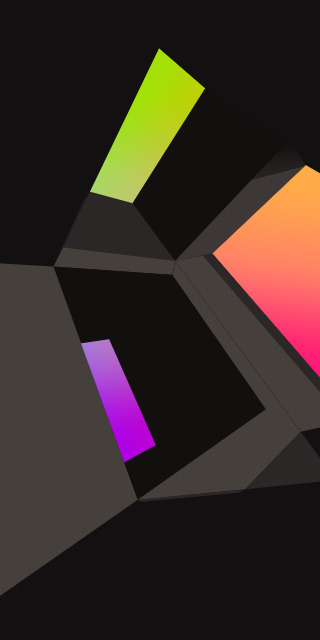
Reproduce this background procedurally as a WebGL 1 fragment shader.

```glsl
precision highp float;
// Dark angular architecture: flat grey facets around a black opening, with
// three glowing gradient windows. Each facet is a convex quad made from
// half-plane distances, painted back to front on a canvas 100 wide, 200 tall.
uniform vec2 u_resolution;

// Signed distance to the left of the line a -> b
float edge(vec2 p, vec2 a, vec2 b) {
  vec2 d = normalize(b - a);
  return dot(p - a, vec2(-d.y, d.x));
}

// Smooth coverage of a convex quad with clockwise corners
float quad(vec2 p, vec2 a, vec2 b, vec2 c, vec2 d) {
  float dist = max(max(edge(p, a, b), edge(p, b, c)),
                   max(edge(p, c, d), edge(p, d, a)));
  return clamp(0.5 - dist * u_resolution.x / 100.0, 0.0, 1.0);
}

vec3 limeGlow(vec2 p) {
  vec3 c = mix(vec3(0.66, 0.84, 0.44), vec3(0.64, 0.88, 0.03),
               smoothstep(134.0, 172.0, p.y));
  float across = clamp(dot(p - vec2(40.0, 160.0), vec2(0.85, -0.5)) / 14.0, 0.0, 1.0);
  return c + across * vec3(0.11, -0.07, -0.01);
}

vec3 violetGlow(vec2 p) {
  vec3 c = mix(vec3(0.70, 0.01, 0.87), vec3(0.67, 0.48, 0.82),
               smoothstep(62.0, 97.0, p.y + 0.15 * (38.0 - p.x)));
  float across = clamp((p.x - 36.0 + (p.y - 75.0) * 0.4) / 6.0, -1.0, 1.0);
  return c + across * vec3(0.03, 0.0, -0.04);
}

vec3 sunsetGlow(vec2 p) {
  float h = p.y + 0.12 * (p.x - 85.0);
  vec3 c = mix(vec3(1.0, 0.09, 0.46), vec3(1.0, 0.48, 0.42),
               smoothstep(84.0, 120.0, h));
  return mix(c, vec3(1.0, 0.68, 0.28), smoothstep(106.0, 149.0, h));
}

void main() {
  vec2 p = gl_FragCoord.xy / u_resolution * vec2(100.0, 200.0);
  vec3 stone = vec3(0.272, 0.252, 0.237);
  vec3 shade = vec3(0.165, 0.152, 0.148);
  vec3 black = vec3(0.067, 0.063, 0.055);
  vec3 col = vec3(0.071, 0.063, 0.067);

  // Upper recess and its side walls
  col = mix(col, black, quad(p, vec2(64.1, 172.4), vec2(90.6, 156.5),
                                vec2(54.7, 118.5), vec2(41.4, 136.5)));
  col = mix(col, shade, quad(p, vec2(28.1, 140.1), vec2(41.4, 136.5),
                                vec2(54.7, 118.5), vec2(19.8, 122.7)));
  col = mix(col, shade * 0.85, quad(p, vec2(28.1, 140.1), vec2(19.8, 122.7),
                                       vec2(16.7, 116.7), vec2(26.0, 137.0)));
  vec3 tip = mix(shade * 0.85, black, smoothstep(146.0, 157.0, p.y));
  col = mix(col, tip, quad(p, vec2(78.6, 143.8), vec2(90.6, 156.5),
                              vec2(95.6, 148.2), vec2(87.1, 146.0)));
  col = mix(col, vec3(0.238, 0.215, 0.215),
            quad(p, vec2(54.7, 118.5), vec2(78.6, 143.8),
                    vec2(95.6, 148.2), vec2(66.4, 120.8)));

  // Stone frame: top band, right arm, lower arm
  float frame = quad(p, vec2(16.7, 116.7), vec2(19.8, 122.7),
                        vec2(54.7, 118.5), vec2(53.9, 114.1));
  frame = max(frame, quad(p, vec2(54.7, 118.5), vec2(64.3, 120.3),
                             vec2(112.0, 69.0), vec2(94.0, 65.1)));
  frame = max(frame, quad(p, vec2(54.7, 118.5), vec2(94.0, 65.1),
                             vec2(76.6, 47.1), vec2(43.0, 43.8)));
  col = mix(col, stone, frame);

  // Lower right facet and thin underside
  col = mix(col, shade, quad(p, vec2(94.0, 65.1), vec2(99.5, 57.55),
                                vec2(105.0, 50.0), vec2(76.6, 47.1)));
  col = mix(col, shade, quad(p, vec2(43.0, 43.8), vec2(76.6, 47.1),
                                vec2(74.5, 46.0), vec2(44.0, 43.2)));

  // Shadow beside the large window
  col = mix(col, shade, quad(p, vec2(63.3, 120.1), vec2(66.4, 120.8),
                                vec2(112.0, 68.2), vec2(112.0, 63.5)));

  // Black opening and the broad left wall
  col = mix(col, black, quad(p, vec2(16.7, 116.7), vec2(53.9, 114.1),
                                vec2(83.1, 72.1), vec2(43.0, 43.8)));
  col = mix(col, stone, quad(p, vec2(-5.0, 118.0), vec2(16.7, 116.7),
                                vec2(43.0, 43.8), vec2(-5.0, 10.3)));

  // Glowing windows
  col = mix(col, limeGlow(p), quad(p, vec2(49.7, 184.9), vec2(64.1, 172.4),
                                      vec2(41.4, 136.5), vec2(28.1, 140.1)));
  col = mix(col, violetGlow(p), quad(p, vec2(25.3, 92.7), vec2(34.1, 94.0),
                                        vec2(48.7, 60.9), vec2(38.8, 55.5)));
  col = mix(col, sunsetGlow(p), quad(p, vec2(66.4, 120.8), vec2(95.6, 148.4),
                                        vec2(109.4, 140.4), vec2(109.4, 71.1)));

  gl_FragColor = vec4(col, 1.0);
}
```
